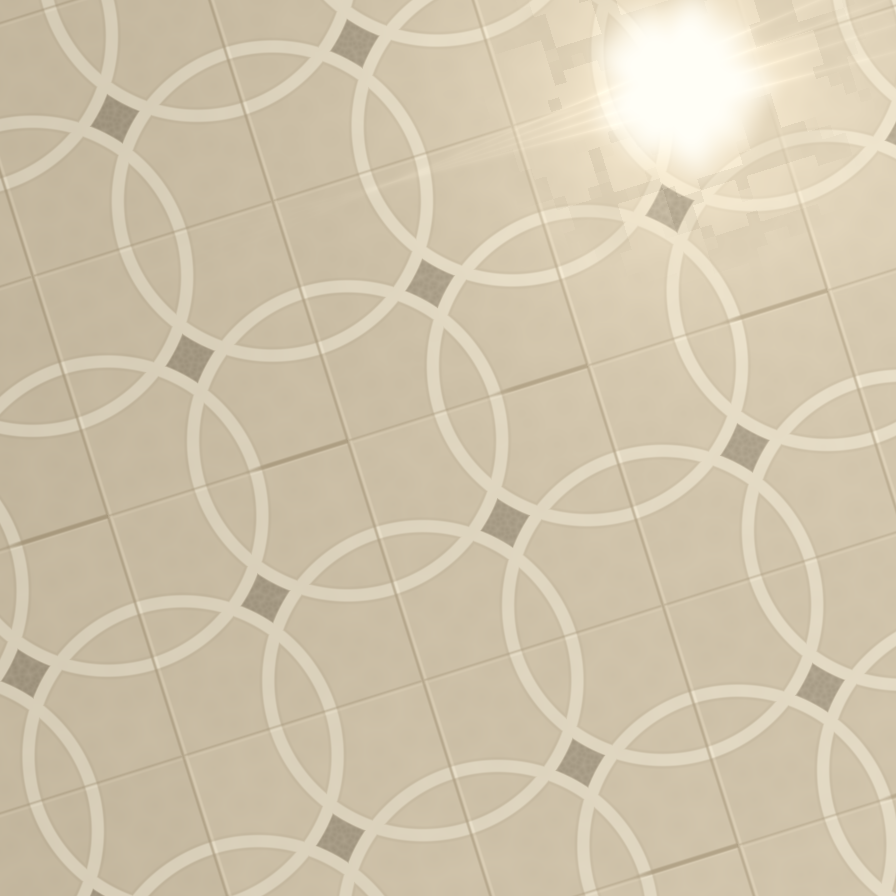
Give the GLSL for this pattern, as a Shadertoy shader.

```glsl
const float CELL = 0.2805;              // lattice spacing in canvas heights
const float ANGLE = 0.304;              // floor rotation
const vec2 ORIGIN = vec2(0.388, 0.508); // one grout crossing
const vec2 LAMP = vec2(0.759, 0.906);   // centre of the reflection

const vec3 TILE = vec3(0.795, 0.745, 0.648);
const vec3 BAND = vec3(0.862, 0.825, 0.740);
const vec3 INSET = vec3(0.650, 0.605, 0.520);
const vec3 GROUT = vec3(0.660, 0.600, 0.490);

vec2 hash2(vec2 p) {
    vec2 s = vec2(dot(p, vec2(127.1, 311.7)), dot(p, vec2(269.5, 183.3)));
    return fract(sin(s) * 4375.85);
}

// Distance to the nearest jittered feature point
float cellular(vec2 p) {
    vec2 id = floor(p), f = fract(p);
    float nearest = 2.0;
    for (int j = -1; j <= 1; j++)
        for (int i = -1; i <= 1; i++) {
            vec2 o = vec2(i, j);
            nearest = min(nearest, length(o + hash2(id + o) - f));
        }
    return nearest;
}

vec2 rotate(vec2 p, float a) {
    float c = cos(a), s = sin(a);
    return vec2(c * p.x + s * p.y, c * p.y - s * p.x);
}

float stroke(float d, float halfWidth, float aa) {
    return 1.0 - smoothstep(halfWidth - aa, halfWidth + aa, abs(d));
}

// x: distance to the nearest ring line, y: signed gap outside all four rings
vec2 rings(vec2 p, float radius) {
    vec2 f = fract(p);
    vec2 result = vec2(9.0);
    for (int k = 0; k < 4; k++) {
        float d = length(f - vec2(k & 1, k >> 1)) - radius;
        result = min(result, vec2(abs(d), d));
    }
    return result;
}

// Joint lines with a lit bevel and darker, open stretches on alternate rows
vec3 addGrout(vec3 col, vec2 p, float aa, float fade) {
    vec2 d = p - round(p);
    float across = stroke(d.x, 0.005, aa);
    float along = stroke(d.y, 0.004, aa);
    float bevel = max(stroke(d.x - 0.013, 0.005, aa), 0.6 * stroke(d.y + 0.012, 0.004, aa));
    col += 0.045 * bevel * fade;
    col = mix(col, GROUT, fade * max(0.62 * across, 0.45 * along));
    float evenRow = 1.0 - mod(abs(round(p.y)), 2.0);
    float start = 0.58 + 0.12 * hash2(round(p) + 4.0).x;
    float open = evenRow * smoothstep(start - 0.06, start + 0.06, fract(p.x));
    return mix(col, GROUT, 0.75 * open * fade * stroke(d.y, 0.009, aa));
}

// Blown-out core, wide halo, stepped patches and thin streaks
vec3 addGlare(vec3 col, vec2 q) {
    float r = length(q);
    vec2 blocks = floor(q * 75.0) / 75.0;
    float ring = smoothstep(0.07, 0.11, r) * (1.0 - smoothstep(0.13, 0.24, r));
    float patches = smoothstep(0.47, 0.53, cellular(blocks * 17.0 + 3.0));
    col += vec3(1.0, 0.98, 0.92) * 0.26 * exp(-r / 0.16);
    col -= 0.045 * ring * patches;
    for (int i = 0; i < 4; i++) {
        float k = float(i);
        float y = q.y - 0.017 * (k - 1.5) - q.x * 0.05 * (k - 1.0);
        col += 0.10 * exp(-abs(y) / 0.0025 - abs(q.x) / 0.16);
    }
    float wobble = 0.005 * sin(atan(q.y, q.x) * 5.0) + 0.004 * sin(atan(q.y, q.x) * 9.0 + 1.0);
    float core = 1.0 - smoothstep(0.050, 0.115, r + wobble);
    return mix(col, vec3(1.0, 0.995, 0.965), core);
}

void mainImage(out vec4 fragColor, in vec2 fragCoord) {
    vec2 uv = fragCoord / iResolution.y;
    vec2 p = rotate(uv - ORIGIN, ANGLE) / CELL;
    vec2 lamp = rotate(uv - LAMP, ANGLE);
    float aa = max(1.0 / (iResolution.y * CELL), 0.005);
    float lampDist = length(lamp);

    // Glazed tile with faint tone changes and mottling
    float mottle = cellular(p * 9.0) - 0.45;
    vec3 col = TILE + 0.014 * (hash2(floor(p)).x - 0.5) + 0.014 * mottle;

    // Interlaced rings with a soft rim shadow
    vec2 ring = rings(p, 0.615);
    float contrast = mix(0.45, 1.0, smoothstep(0.08, 0.30, lampDist));
    col -= 0.022 * contrast * stroke(ring.x - 0.029, 0.006, aa);
    col = mix(col, BAND + 0.01 * mottle, contrast * stroke(ring.x, 0.024, aa));

    // Concave inset between the rings
    float grain = cellular(p * 45.0) - 0.45;
    float inset = smoothstep(-aa, aa, ring.y - 0.025);
    col = mix(col, INSET + 0.05 * grain, inset);

    // Joints, room light and reflection
    col = addGrout(col, p, aa, smoothstep(0.06, 0.28, lampDist));
    col += 0.05 * (uv.x - 0.55) - 0.012 * (uv.y - 0.5);
    col = addGlare(col, lamp);
    fragColor = vec4(clamp(col, 0.0, 1.0), 1.0);
}
```
